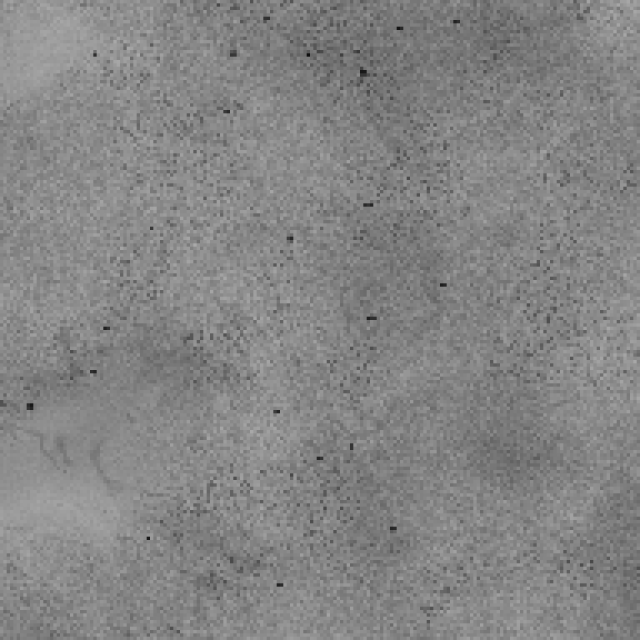
A Shadertoy shader for this texture:

```glsl
// Weathered grey concrete: cloudy stains, coarse square grain, hairline scratches and pits.

const float TEXELS = 192.0;        // grains across the canvas
const float BASE_GREY = 0.533;
const float CLOUD_CONTRAST = 0.20;
const float STAIN_DEPTH = 0.062;
const float TROWEL_LIFT = 0.045;   // brightness of the smooth areas
const float GRAIN_CONTRAST = 0.066;
const float SPECK_DEPTH = 0.13;
const float SCRATCH_DEPTH = 0.075;
const float PIT_GRID = 15.0;
const float PIT_SHARE = 0.09;
const float PIT_DEPTH = 0.34;
const vec3 TINT = vec3(1.0);

float hash(vec2 p) {
    vec3 q = fract(p.xyx * 0.1031);
    q += dot(q, q.yzx + 33.33);
    return fract((q.x + q.y) * q.z);
}

float noise(vec2 p) {
    vec2 i = floor(p), f = fract(p);
    f = f * f * (3.0 - 2.0 * f);
    return mix(mix(hash(i), hash(i + vec2(1, 0)), f.x),
               mix(hash(i + vec2(0, 1)), hash(i + vec2(1, 1)), f.x), f.y);
}

float fbm(vec2 p) {
    float sum = 0.0, gain = 0.52;
    for (int i = 0; i < 4; i++) {
        sum += gain * noise(p);
        p = mat2(1.6, 1.2, -1.2, 1.6) * p + 17.3;
        gain *= 0.5;
    }
    return sum;
}

// Soft elliptical area, 1 at its centre
float area(vec2 p, vec2 centre, vec2 radius) {
    vec2 d = (p - centre) / radius;
    return 1.0 - smoothstep(0.45, 1.5, length(d));
}

// Broken thin lines along the contours of stretched noise
float scratches(vec2 p, float angle) {
    float c = cos(angle), s = sin(angle);
    vec2 q = mat2(c, -s, s, c) * p;
    float ridge = abs(noise(q * vec2(11.0, 42.0) + 5.0) - 0.5);
    float broken = smoothstep(0.50, 0.68, noise(p * 23.0 + 41.0));
    return (1.0 - smoothstep(0.02, 0.09, ridge)) * broken;
}

// Rare small dark holes, one or two grains wide
float pits(vec2 p) {
    vec2 id = floor(p * PIT_GRID);
    vec2 centre = (id + 0.2 + 0.6 * vec2(hash(id + 3.1), hash(id + 8.7))) / PIT_GRID;
    vec2 size = vec2(0.6 + 0.7 * hash(id + 15.0), 0.6) / TEXELS;
    vec2 d = abs(p - centre) / size;
    float present = step(hash(id + 71.0), PIT_SHARE);
    return present * (1.0 - smoothstep(0.8, 1.1, max(d.x, d.y)));
}

// Grey value of one grain
float concrete(vec2 cell) {
    vec2 p = (cell + 0.5) / TEXELS;
    vec2 w = p + 0.16 * (vec2(fbm(p * 7.0), fbm(p * 7.0 + 29.0)) - 0.5);

    // Smooth pale areas and darker stains
    float trowelled = area(w, vec2(0.10, 0.27), vec2(0.19, 0.14))
                    + area(w, vec2(0.05, 0.93), vec2(0.11, 0.08));
    trowelled = min(trowelled, 1.0);
    float stain = 0.7 * area(w, vec2(0.62, 0.91), vec2(0.28, 0.12))
                + area(w, vec2(0.99, 0.18), vec2(0.06, 0.19))
                + area(w, vec2(0.05, 0.00), vec2(0.10, 0.05))
                + 0.7 * area(w, vec2(0.33, 0.11), vec2(0.15, 0.09))
                + 0.8 * area(w, vec2(0.82, 0.32), vec2(0.07, 0.10))
                + 0.7 * area(w, vec2(0.28, 0.39), vec2(0.10, 0.03));
    float clouds = fbm(w * 5.0 + 3.0) - 0.49;
    float grey = BASE_GREY + CLOUD_CONTRAST * clouds
               + TROWEL_LIFT * trowelled - STAIN_DEPTH * stain;

    // Grain, with dark specks gathered in rough patches
    float roughness = mix(1.0, 0.35, trowelled);
    float grain = hash(cell) + hash(cell + 251.0) + hash(cell + 517.0) - 1.5;
    float mottling = noise(cell * 0.45) - 0.5;
    float rough = smoothstep(0.42, 0.66, fbm(p * 9.0 + 61.0));
    rough = max(rough, area(w, vec2(0.19, 0.88), vec2(0.09, 0.08)));
    float speck = smoothstep(0.76, 1.0, hash(cell + 803.0)) * (0.2 + rough);
    grey += roughness * GRAIN_CONTRAST * (grain + 0.5 * mottling);
    grey -= roughness * SPECK_DEPTH * speck;

    // Scratches fall to the right, mostly on the lower left
    float scratched = mix(0.35, 1.0, area(w, vec2(0.32, 0.28), vec2(0.35, 0.30)));
    grey -= SCRATCH_DEPTH * scratched * scratches(w, -0.75);
    return grey - PIT_DEPTH * pits(p);
}

void mainImage(out vec4 fragColor, in vec2 fragCoord) {
    // Blend neighbouring grains over one canvas pixel
    vec2 q = fragCoord / iResolution.y * TEXELS - 0.5;
    vec2 cell = floor(q);
    float pixel = min(TEXELS / iResolution.y, 1.0);
    vec2 blend = clamp((fract(q) - 0.5) / pixel + 0.5, 0.0, 1.0);
    float lower = mix(concrete(cell), concrete(cell + vec2(1, 0)), blend.x);
    float upper = mix(concrete(cell + vec2(0, 1)), concrete(cell + vec2(1, 1)), blend.x);
    float grey = mix(lower, upper, blend.y);
    fragColor = vec4(TINT * clamp(grey, 0.0, 1.0), 1.0);
}
```
